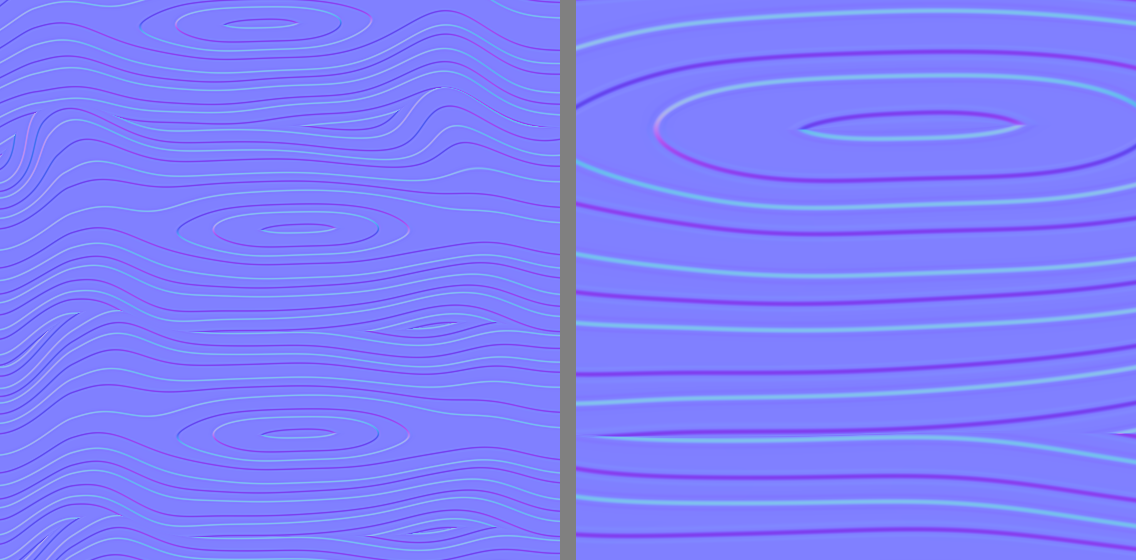
Left, the full canvas; right, a detail of the centre.
Write a WebGL 2 fragment shader that draws this texture map.

```glsl
#version 300 es
precision highp float;
// Normal map of wood grain: thin engraved contours around stacked oval knots.
uniform vec2 u_resolution;
out vec4 fragColor;

const float TAU = 6.2831853;
const float ROW_HEIGHT = 0.366;    // vertical distance between knots
const vec2 KNOT = vec2(0.53, 0.225);
const float RING_STEP = 0.0185;    // mean distance between rings
const float LINE_RADIUS = 0.0024;
const float LINE_SLOPE = 0.59;
const float HALO = 0.1;            // faint opposite tilt beside each line

float bump(float x, float center, float width) {
  float t = (x - center) / width;
  return exp(-t * t);
}

// Three layered sines, bent by a phase that follows the row.
float waves(float x, float phase) {
  return 0.55 * sin(11.0 * x + 0.9 * sin(phase) + 0.6)
       + 0.3 * sin(21.0 * x - 0.8 * cos(phase) + 2.0)
       + 0.15 * sin(37.0 * x + 0.7 * sin(phase + 1.0));
}

// Vertical sweep of the fibres: humps beside the knots, a drop at the left.
float sweep(float x, float phase, float top, float outer) {
  float leftHump = 0.038 * bump(x, 0.18, 0.09);
  float leftDrop = (0.052 + 0.018 * sin(phase)) * (1.0 - smoothstep(0.0, 0.13, x));
  float rightHump = (0.018 + 0.05 * top) * bump(x, 0.86, 0.1);
  return leftHump - leftDrop + rightHump + (0.002 + 0.005 * outer) * waves(x, phase);
}

// Rounded distance whose innermost contours narrow to pointed lenses.
float knotDistance(float rise, float side) {
  float power = mix(1.3, 2.0, smoothstep(0.0, 0.035, rise + side));
  return pow(pow(rise + 1e-5, power) + pow(side + 1e-5, power), 1.0 / power);
}

// Distance to the nearest knot; it creases halfway between two rows.
float grainField(vec2 p) {
  float top = smoothstep(0.62, 0.86, p.y);
  float x = p.x + 0.067 * top;
  float phase = TAU * (p.y - KNOT.y) / ROW_HEIGHT;
  float outer = smoothstep(0.12, 0.35, abs(x - KNOT.x));
  float y = p.y - KNOT.y - sweep(x, phase, top, outer);
  float dy = y - ROW_HEIGHT * round(y / ROW_HEIGHT);
  float side = 0.062 * (1.0 - bump(x, KNOT.x, 0.18));
  float field = knotDistance(abs(dy), side);
  // Beside the knots the fibres run on across the row's axis.
  field += 0.4 * outer * dy * bump(dy, 0.0, 0.05);
  // Slow drift towards the crease opens long slivers there.
  float seam = smoothstep(0.03, 0.2, abs(dy));
  float drift = sin(8.0 * x + 2.0 + top) + 0.35 * sin(19.0 * x + 2.0 * top);
  field += (0.013 + 0.011 * outer) * seam * drift;
  // Uneven ring spacing.
  return field + 0.003 * sin(118.0 * field + 3.0 * x + sin(TAU * y / ROW_HEIGHT));
}

vec2 fieldGradient(vec2 p, float stepSize) {
  vec2 e = vec2(stepSize, 0.0);
  return vec2(grainField(p + e.xy) - grainField(p - e.xy),
              grainField(p + e.yx) - grainField(p - e.yx)) / (2.0 * stepSize);
}

// Tilt across one ring edge; neighbouring edges face opposite ways.
vec2 edgeTilt(float field, vec2 gradient, float softness) {
  float level = field / RING_STEP;
  float steepness = max(length(gradient), 0.35);
  float edgeDistance = abs(fract(level) - 0.5) * RING_STEP / steepness;
  float facing = mod(floor(level), 2.0) < 0.5 ? -1.0 : 1.0;
  float profile = 1.0 - smoothstep(0.0, softness, edgeDistance);
  profile -= HALO * bump(edgeDistance, 1.6 * softness, 0.5 * softness);
  return vec2(-gradient.x, gradient.y) / steepness * facing * profile;
}

void main() {
  vec2 p = gl_FragCoord.xy / u_resolution;
  float pixel = 1.0 / min(u_resolution.x, u_resolution.y);
  vec2 gradient = fieldGradient(p, 0.0006);
  vec2 tilt = edgeTilt(grainField(p), gradient, max(LINE_RADIUS, pixel));
  vec3 normal = normalize(vec3(LINE_SLOPE * tilt, 1.0));
  fragColor = vec4(0.5 + 0.5 * normal, 1.0);
}
```
